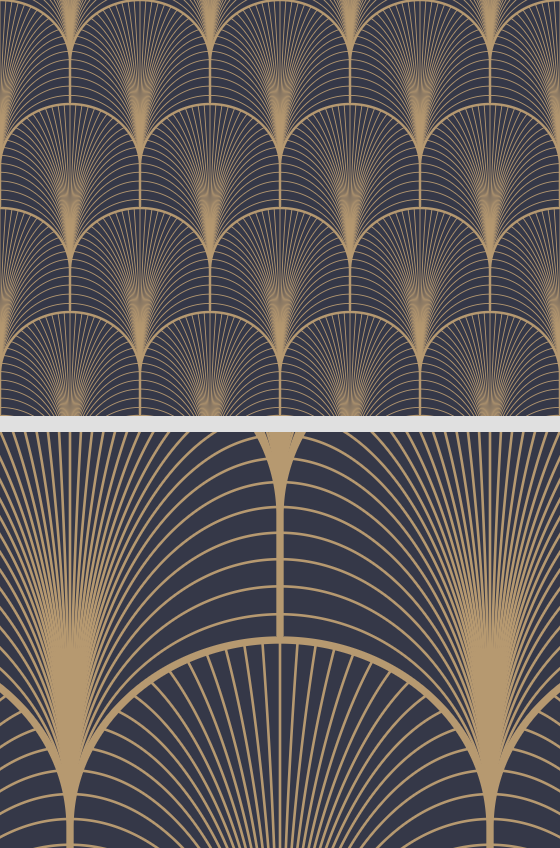
Top, the full canvas; bottom, a detail of the centre.
This pattern is drawn by a WebGL 2 fragment shader. Its source:

```glsl
#version 300 es
precision highp float;

uniform vec2 u_resolution;
out vec4 fragColor;

// Lengths are in half arch widths
#define COLUMNS 4.0
#define ROWS 4.0
#define ROW_STEP 1.484
#define ARCH_RISE 0.89
#define RIBS 18
#define RIB_STEP 0.0825
#define RIB_SPREAD 0.0019
#define RIB_HALF_WIDTH 0.0062
#define ARCH_HALF_WIDTH 0.0175
#define NAVY vec3(0.208, 0.220, 0.284)
#define GOLD vec3(0.715, 0.600, 0.440)

const float HALF_PI = 1.5707963;

// Box-filtered coverage of a stroke at distance d from its axis
float stroke(float d, float halfWidth, float pixel) {
    vec2 edges = (vec2(halfWidth, -halfWidth) - d) / pixel + 0.5;
    edges = clamp(edges, 0.0, 1.0);
    return edges.x - edges.y;
}

// Approximate distance to an ellipse centred on the origin
float ellipseDistance(vec2 p, vec2 radii) {
    vec2 q = p / radii;
    float len = length(q);
    return abs(len - 1.0) * len / max(length(q / radii), 1e-4);
}

// Horizontal distance from the axis of the nearest arch in a row
float axisOffset(float x, float row) {
    return abs(mod(x - row + 1.0, 2.0) - 1.0);
}

float archHeight(float u) {
    return ARCH_RISE * sqrt(max(1.0 - u * u, 0.0));
}

void main() {
    vec2 uv = gl_FragCoord.xy / u_resolution;
    vec2 p = uv * vec2(2.0 * COLUMNS, ROWS * ROW_STEP);
    float pixel = 2.0 * COLUMNS / u_resolution.x;

    // Lower rows overlap the rows above them
    float row = floor(p.y / ROW_STEP) + 1.0;
    float u = axisOffset(p.x, row);
    if (p.y > row * ROW_STEP - ARCH_RISE + archHeight(u)) {
        row += 1.0;
        u = axisOffset(p.x, row);
    }

    // Height above the point where the fan starts
    float h = p.y - (row - 1.0) * ROW_STEP + ARCH_RISE;
    vec2 fromSide = vec2(1.0 - u, h);

    // Fan of elliptical ribs, each ending on the arch or its side
    float uncovered = 1.0 - stroke(u, RIB_HALF_WIDTH, pixel);
    for (int i = 1; i <= RIBS; i++) {
        float n = float(i);
        float angle = n * (RIB_STEP + RIB_SPREAD * n);
        float endU = sin(min(angle, HALF_PI));
        float endH = ROW_STEP + ARCH_RISE
            * (angle < HALF_PI ? cos(angle) : HALF_PI - angle);
        float ribRise = endH / sqrt(endU * (2.0 - endU));
        float d = ellipseDistance(fromSide, vec2(1.0, ribRise));
        uncovered *= 1.0 - stroke(d, RIB_HALF_WIDTH, pixel);
    }

    // Own outline above, the arches of the next row below
    float outline = h > ROW_STEP
        ? ellipseDistance(vec2(u, h - ROW_STEP), vec2(1.0, ARCH_RISE))
        : abs(1.0 - u);
    outline = min(outline, ellipseDistance(fromSide, vec2(1.0, ARCH_RISE)));
    uncovered *= 1.0 - stroke(outline, ARCH_HALF_WIDTH, pixel);

    fragColor = vec4(mix(GOLD, NAVY, uncovered), 1.0);
}
```
